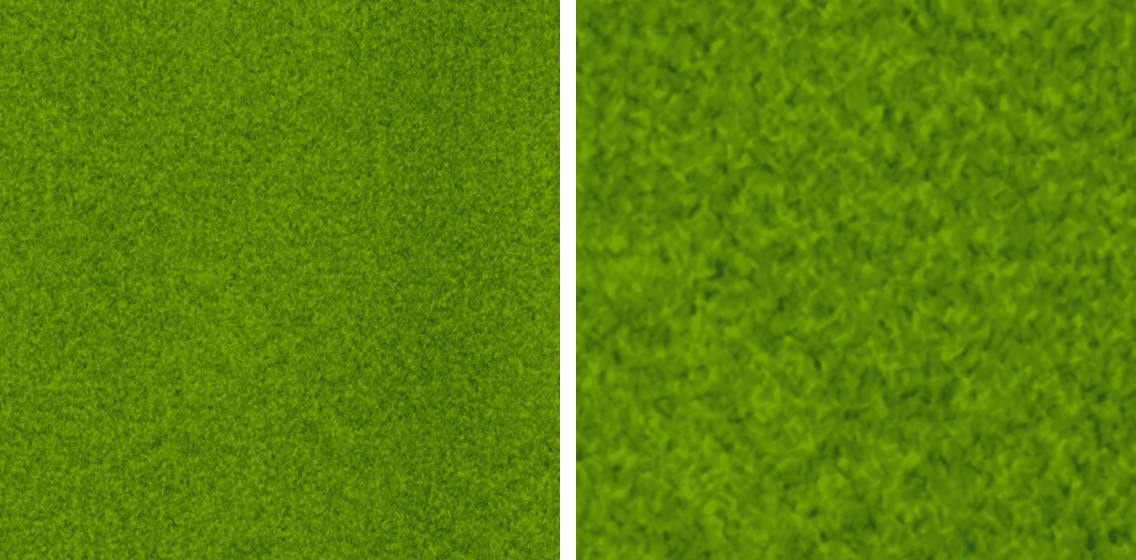
Left, the full canvas; right, a detail of the centre.
Write a WebGL 1 fragment shader that draws this texture.

```glsl
precision highp float;
uniform vec2 u_resolution;

const vec3 SHADE = vec3(0.24, 0.395, 0.04);
const vec3 TIP = vec3(0.42, 0.60, 0.015);
const vec3 TEAL = vec3(0.14, 0.38, 0.12);

float hash(vec2 p) {
  return fract(sin(dot(p, vec2(127.1, 311.7))) * 43758.5453);
}

float valueNoise(vec2 p) {
  vec2 cell = floor(p);
  vec2 f = fract(p);
  f = f * f * (3.0 - 2.0 * f);
  float low = mix(hash(cell), hash(cell + vec2(1.0, 0.0)), f.x);
  float high = mix(hash(cell + vec2(0.0, 1.0)), hash(cell + 1.0), f.x);
  return mix(low, high, f.y);
}

// Noise centred on zero, from -1 to 1
float signedNoise(vec2 p) {
  return valueNoise(p) * 2.0 - 1.0;
}

float segmentDistance(vec2 p, vec2 dir, float halfLength) {
  float along = clamp(dot(p, dir), -halfLength, halfLength);
  return length(p - dir * along);
}

// Sum of short light and dark fibres, one per grid cell
float fibreLayer(vec2 p, float width, float seed) {
  vec2 base = floor(p);
  float sum = 0.0;
  for (int j = -1; j <= 1; j++) {
    for (int i = -1; i <= 1; i++) {
      vec2 cell = base + vec2(float(i), float(j));
      vec2 key = cell + seed;
      vec2 centre = cell + vec2(hash(key), hash(key + 17.3));
      float angle = 1.45 + (hash(key + 41.9) - 0.5) * 2.5;
      float halfLength = mix(0.2, 0.55, hash(key + 67.1));
      float d = segmentDistance(p - centre, vec2(cos(angle), sin(angle)), halfLength);
      float brightness = hash(key + 89.7) * 2.0 - 1.0;
      sum += brightness * exp(-d * d / (width * width));
    }
  }
  return sum;
}

float fibres(vec2 uv) {
  float sum = 0.0;
  for (int k = 0; k < 3; k++) {
    float layer = float(k);
    vec2 p = uv * (122.0 + 15.0 * layer) + layer * 0.37;
    sum += fibreLayer(p, 0.25, layer * 211.0);
  }
  return sum;
}

// Broad worn patches with a darker upright band
float patches(vec2 uv) {
  float bend = 0.03 * signedNoise(vec2(uv.y * 4.0, 7.5));
  float offset = (uv.x - 0.77 - bend) / 0.14;
  float band = exp(-offset * offset);
  float cloud = 0.22 * signedNoise(uv * 5.0 + 3.1)
              + 0.18 * signedNoise(uv * 12.0 + 31.7)
              + 0.12 * signedNoise(uv * 27.0 + 57.3);
  return cloud + 0.16 - 0.65 * band;
}

void main() {
  vec2 uv = gl_FragCoord.xy / min(u_resolution.x, u_resolution.y);

  // Pile relief
  float clumps = 0.8 * signedNoise(uv * 150.0 + 11.0)
               + 0.3 * signedNoise(uv * 75.0 + 83.0);
  float relief = 1.65 * fibres(uv) + clumps + patches(uv);
  float tone = clamp(0.59 + 0.245 * relief, -0.25, 1.2);
  vec3 colour = mix(SHADE, TIP, tone);

  // Sparse teal flecks in the hollows
  float fleck = smoothstep(0.84, 0.97, valueNoise(uv * 170.0 + 140.0));
  colour = mix(colour, TEAL, 0.4 * fleck * (1.0 - smoothstep(0.4, 0.9, tone)));

  gl_FragColor = vec4(clamp(colour, 0.0, 1.0), 1.0);
}
```
